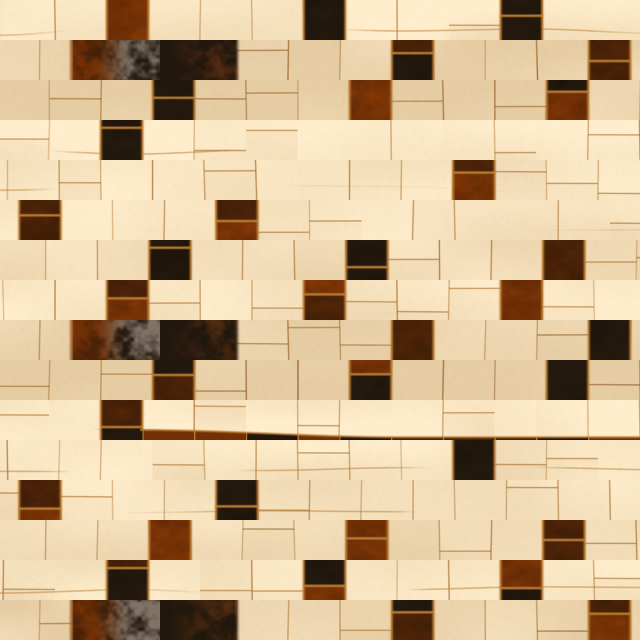
Reproduce this pattern procedurally as a Shadertoy shader.

```glsl
#define ROWS 16.0
#define SPAN (ROWS * 4.0 / 13.0)
#define TILE 1.04
#define STEP ((SPAN - TILE) / 3.0)
#define SEAM 0.018
#define RIM 0.035
#define SAMPLES 2

const vec3 CREAM = vec3(1.0, 0.93, 0.80);
const vec3 BEIGE = vec3(0.90, 0.80, 0.64);
const vec3 BLACK = vec3(0.13, 0.09, 0.05);
const vec3 BROWN = vec3(0.28, 0.13, 0.03);
const vec3 RUST = vec3(0.45, 0.19, 0.02);
const vec3 GOLD = vec3(0.72, 0.48, 0.19);
const vec3 ASH = vec3(0.50, 0.45, 0.40);

// Per row of the cycle: shift, beige amount, first and last x of dark tiles
const vec4 LAYOUT[7] = vec4[7](
    vec4(2.67, 0.15, 0.0, 16.0), vec4(-0.05, 0.75, 8.0, 16.0),
    vec4(3.82, 0.90, 0.0, 16.0), vec4(2.52, 0.10, 0.0, 4.0),
    vec4(1.48, 0.25, 10.0, 16.0), vec4(0.48, 0.30, 0.0, 8.0),
    vec4(3.73, 0.50, 0.0, 16.0));

float hash(vec2 p) {
    vec3 a = fract(vec3(p.xyx) * 0.1031);
    a += dot(a, a.yzx + 33.33);
    return fract((a.x + a.y) * a.z);
}

float noise(vec2 p) {
    vec2 i = floor(p), f = fract(p);
    f = f * f * (3.0 - 2.0 * f);
    return mix(mix(hash(i), hash(i + vec2(1, 0)), f.x),
               mix(hash(i + vec2(0, 1)), hash(i + vec2(1, 1)), f.x), f.y);
}

float fbm(vec2 p) {
    return 0.5 * noise(p) + 0.3 * noise(p * 2.1 + 7.0) + 0.2 * noise(p * 4.3 + 3.0);
}

float line(float d, float halfWidth, float px) {
    return 1.0 - smoothstep(halfWidth - px, halfWidth + px, abs(d));
}

vec3 darkTone(float h) {
    return h < 0.42 ? BLACK : (h < 0.77 ? BROWN : RUST);
}

// Upright joint on the left side of cell id
float seam(float d, float v, vec2 id, float beige, float px) {
    float h = hash(id + 11.0);
    d += (v - 0.5) * 0.06 * (hash(id + 5.0) - 0.5);
    return step(h, 0.5 + beige) * mix(0.35, 0.75, hash(id + 3.0)) * line(d, SEAM, px);
}

vec3 lightCell(vec2 q, float v, float d, float width, vec2 id, float beige, float px) {
    float tint = beige + 0.35 * (hash(id) - 0.5) * (0.4 + beige)
               + 0.5 * (noise(q * vec2(0.4, 1.0)) - 0.5);
    float h = hash(id + 23.0);
    float height = mix(0.15, 0.85, hash(id + 31.0)) + 0.06 * (d / width - 0.5) * (h - 0.2);
    float split = step(h, 0.33);
    tint += 0.15 * split * smoothstep(-px, px, height - v);
    vec3 col = mix(CREAM, BEIGE, clamp(tint, 0.0, 1.0));

    vec3 joint = mix(GOLD, BROWN, 0.5 * hash(id + 41.0) * beige + 0.1);
    col = mix(col, joint, 0.6 * split * line(v - height, SEAM, px));
    col = mix(col, joint, seam(d, v, id, beige, px));
    col = mix(col, joint, seam(d - width, v, id + vec2(1, 0), beige, px));

    // Long wandering crack in the pale rows
    float crack = v - 0.12 - 0.25 * noise(vec2(q.x * 0.3, id.y * 3.7));
    float fade = smoothstep(0.5, 0.7, noise(vec2(q.x * 0.25, id.y * 5.1 + 9.0)));
    col = mix(col, GOLD, 0.5 * fade * step(beige, 0.4) * line(crack, 0.02, px));
    return col + 0.025 * (fbm(q * 14.0) - 0.5);
}

vec3 darkCell(vec2 q, float v, vec2 id, float px) {
    float height = mix(0.22, 0.85, hash(id + 61.0));
    float split = step(hash(id + 67.0), 0.65);
    vec3 lower = darkTone(hash(id + 71.0)), upper = darkTone(hash(id + 79.0));
    vec3 col = mix(lower, upper, split * smoothstep(-px, px, v - height));
    col *= 0.8 + 0.4 * fbm(q * vec2(2.0, 3.0));
    return mix(col, GOLD, split * line(v - height, 0.03, px + 0.015));
}

vec3 smokyPanel(vec2 q) {
    float smoke = smoothstep(0.25, 0.75, fbm(q * 2.6));
    vec3 left = mix(mix(BROWN, RUST, smoke), mix(BLACK, ASH, smoke), smoothstep(2.3, 3.3, q.x));
    vec3 right = mix(BLACK, BROWN + 0.04, smoke * smoothstep(4.0, 5.6, q.x));
    return q.x < 4.0 ? left : right;
}

vec3 wall(vec2 q, float px) {
    float row = floor(ROWS - q.y), v = fract(q.y);
    int r = int(mod(row, 7.0));
    vec4 info = LAYOUT[r];
    float k = floor((q.x - info.x) / SPAN), s = q.x - info.x - k * SPAN;
    float cell = s < TILE ? 0.0 : 1.0 + min(floor((s - TILE) / STEP), 2.0);
    float left = cell < 0.5 ? 0.0 : TILE + (cell - 1.0) * STEP;
    float width = cell < 0.5 ? TILE : STEP;
    vec2 id = vec2(k * 4.0 + cell + 20.0, row);
    vec3 col = lightCell(q, v, s - left, width, id, info.y, px);

    // Dark tile with soft gold sides
    float near = s > 0.5 * (SPAN + TILE) ? 1.0 : 0.0;
    float start = info.x + (k + near) * SPAN;
    float side = abs(q.x - start - 0.5 * TILE) - 0.5 * TILE;
    if (start > info.z - 1.1 && start < info.w) {
        vec2 tileId = vec2((k + near) * 4.0 + 20.0, row);
        col = mix(col, darkCell(q, v, tileId, px), smoothstep(px, -px, side));
        col = mix(col, GOLD, 0.85 * exp(-pow(side / RIM, 2.0)));
    }

    // Wide smoky panel
    if (r == 1) {
        float edge = abs(q.x - 3.86) - 2.08;
        col = mix(col, smokyPanel(q), smoothstep(0.08, -0.08, edge));
        col = mix(col, GOLD, 0.6 * line(q.x - 1.78, 0.03, 0.03));
    }

    // Tapering dark ledge
    if (row == 10.0 && q.x > 3.5) {
        float ledge = v - mix(0.25, 0.07, smoothstep(3.5, 10.0, q.x));
        vec3 shade = mix(darkTone(hash(id + 83.0)), GOLD, line(s - left, 0.03, px));
        col = mix(col, shade, smoothstep(px, -px, ledge));
        col = mix(col, GOLD, 0.8 * line(ledge, 0.025, 0.025));
    }
    return col;
}

void mainImage(out vec4 fragColor, in vec2 fragCoord) {
    float px = 0.5 * ROWS / iResolution.y;
    vec3 sum = vec3(0.0);
    for (int i = 0; i < SAMPLES * SAMPLES; i++) {
        vec2 offset = (vec2(i % SAMPLES, i / SAMPLES) + 0.5) / float(SAMPLES) - 0.5;
        sum += wall((fragCoord + offset) / iResolution.xy * ROWS, px);
    }
    fragColor = vec4(sum / float(SAMPLES * SAMPLES), 1.0);
}
```
